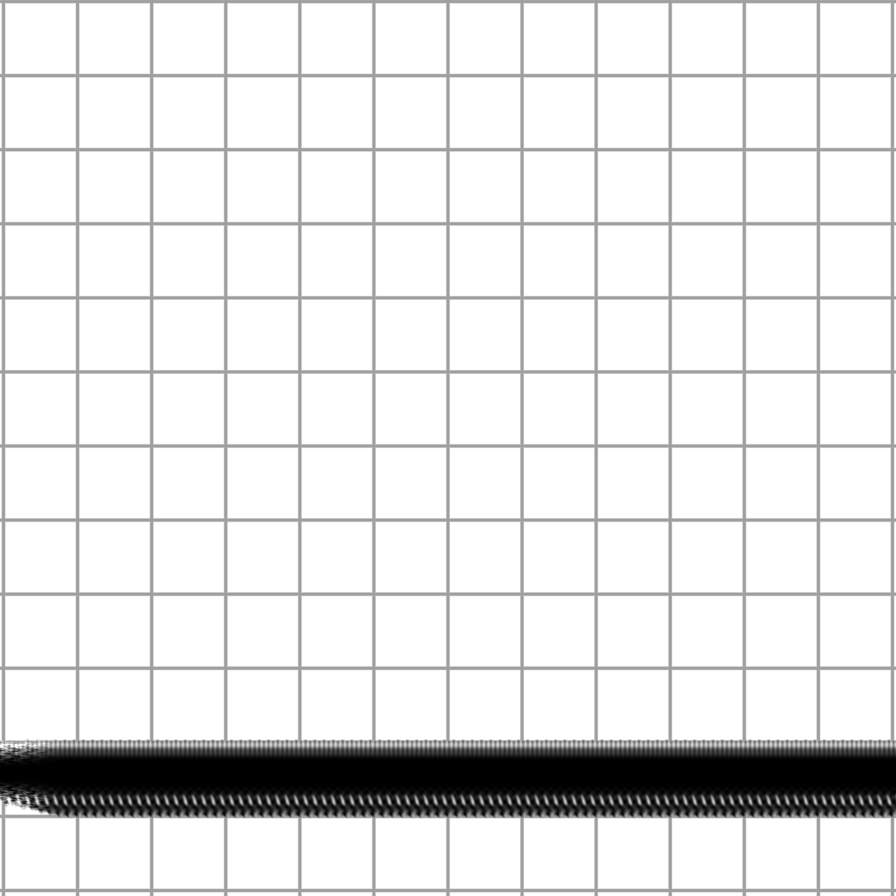
Write a three.js fragment shader that draws this pattern.

```glsl
// A thin grey square grid on white, crossed near the bottom by a dark woven band.
// The grid repeats with fract; the band is a vertical tone profile carrying
// staggered sine stitches, with layered sines fraying its left end.
varying vec2 vUv;

const float TAU = 6.2831853;

const float CELL = 0.08268;                    // grid pitch
const vec2 GRID_ORIGIN = vec2(0.0039, 0.9983); // a crossing of two lines
const float LINE_HALF = 0.0019;
const float LINE_SOFT = 0.0011;
const vec3 PAPER = vec3(1.0);
const vec3 LINE_COLOR = vec3(0.62);

const float BAND_TOP = 0.1735;
const float BAND_BOTTOM = 0.0890;
const float CORE_TOP = 0.1480;                 // solid black part
const float CORE_BOTTOM = 0.1260;
const float EDGE_SOFT = 0.0020;
const float STITCH = CELL / 8.0;               // width of one stitch
const float ROW = 0.0105;                      // height of two stitch rows
const float TOOTH_Y = 0.1070;                  // row of bright teeth
const float TOOTH_HALF = 0.0085;
const float FRAY_LENGTH = 0.075;

// Soft coverage of the grid lines.
float gridLines(vec2 p) {
  vec2 cell = (p - GRID_ORIGIN) / CELL;
  vec2 d = abs(fract(cell + 0.5) - 0.5) * CELL;
  vec2 cover = 1.0 - smoothstep(LINE_HALF - LINE_SOFT, LINE_HALF + LINE_SOFT, d);
  return max(cover.x, cover.y);
}

// Irregular ripple from layered sines, roughly -1 to 1.
float ripple(vec2 p) {
  float sum = 0.0;
  float weight = 0.5;
  for (int i = 0; i < 4; i++) {
    sum += weight * sin(p.x + 1.7 * sin(p.y));
    p = mat2(1.2, 1.5, -1.5, 1.2) * p + 2.3;
    weight *= 0.55;
  }
  return sum;
}

// Brightness of the woven band.
float bandTone(vec2 p, float fray) {
  float column = TAU * p.x / STITCH;
  float row = TAU * p.y / ROW;

  // Upper weave: pale at the rim, darkening into the core.
  float rise = smoothstep(CORE_TOP, BAND_TOP, p.y);
  float weave = sin(column + row * 0.5) * sin(column - row * 0.5);
  float upper = 0.68 * pow(rise, 1.5) * (1.0 + 0.45 * weave);

  // Lower weave: slanted bright teeth above a dark scalloped hem.
  float fall = smoothstep(CORE_BOTTOM, TOOTH_Y, p.y);
  float slant = column + (p.y - TOOTH_Y) * 180.0;
  float tooth = pow(0.5 + 0.5 * cos(slant), 2.5);
  float toothRow = 1.0 - smoothstep(0.3, 1.0, abs(p.y - TOOTH_Y) / TOOTH_HALF);
  float speckle = 0.5 + 0.5 * cos(column) * cos(row);
  float hem = 1.0 - smoothstep(BAND_BOTTOM, BAND_BOTTOM + 0.012, p.y);
  float lower = fall * (0.16 * speckle + 0.62 * tooth * toothRow);
  lower += hem * (0.22 + 0.30 * cos(column + 2.0));

  // Loose strands at the left end.
  float strands = ripple(vec2(p.x * 330.0, p.y * 800.0));
  float awayFromCore = smoothstep(0.006, 0.030, abs(p.y - 0.137));
  float loose = fray * awayFromCore * (0.24 + 0.40 * strands);
  return clamp(upper + lower + loose, 0.0, 1.0);
}

// Coverage of the band, with scalloped edges and a tapering left end.
float bandMask(vec2 p, float fray) {
  float scallop = cos(TAU * p.x / STITCH);
  float uneven = ripple(vec2(p.x * 420.0, p.y * 260.0)) * 0.003 * fray;
  float top = BAND_TOP + 0.0006 * scallop - 0.003 * fray + uneven;
  float bottom = BAND_BOTTOM + 0.0012 * scallop + 0.016 * fray + uneven;
  float soft = EDGE_SOFT * (1.0 + 1.5 * fray);
  return smoothstep(bottom - soft, bottom + soft, p.y)
       * (1.0 - smoothstep(top - soft, top + soft, p.y));
}

void main() {
  vec3 color = mix(PAPER, LINE_COLOR, gridLines(vUv));
  float fray = 1.0 - smoothstep(0.0, FRAY_LENGTH, vUv.x);
  color = mix(color, vec3(bandTone(vUv, fray)), bandMask(vUv, fray));
  gl_FragColor = vec4(color, 1.0);
}
```
